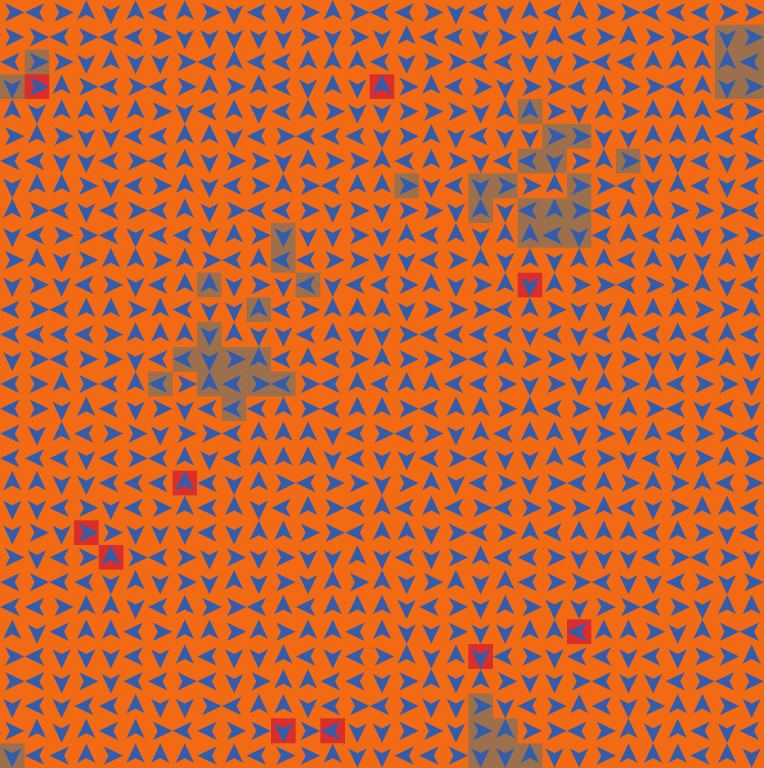
This pattern is drawn by a Shadertoy shader. Its source:

```glsl
// A 31 by 31 grid of notched arrowheads, each turned one of four ways by an integer hash.
// A few cells get a brown or red ground; brown gathers in clusters measured with wrapped
// distance, so the sheet tiles. Nine samples per pixel smooth every edge.

const float CELLS = 31.0;

// Integer hash of a cell and a channel, giving 0 to 1
float hash(vec2 cell, uint channel) {
    uint h = uint(cell.x) * 1597334677u ^ uint(cell.y) * 3812015801u ^ channel * 2798796415u;
    h = (h ^ (h >> 16)) * 2146121005u;
    h = (h ^ (h >> 15)) * 2221713035u;
    h ^= h >> 16;
    return float(h >> 8) / 16777216.0;
}

// Signed distance to an arrowhead pointing along +x, with a notch in its tail
float arrowhead(vec2 p) {
    p.y = abs(p.y);
    float side = dot(p - vec2(0.49, 0.0), normalize(vec2(0.37, 0.78)));
    float tail = dot(p - vec2(-0.10, 0.0), normalize(vec2(-0.37, -0.19)));
    return max(side, tail);
}

// Chance of a brown ground: the strongest of five scattered clusters
float brownChance(vec2 cell) {
    float chance = 0.003;
    for (int i = 0; i < 5; i++) {
        vec2 id = vec2(float(i), 7.0);
        vec2 centre = CELLS * vec2(hash(id, 11u), hash(id, 12u));
        vec2 d = abs(cell - centre);
        d = min(d, CELLS - d);
        float spread = mix(1.5, 6.0, hash(id, 13u));
        chance = max(chance, 0.8 * exp(-dot(d, d) / spread));
    }
    return chance;
}

vec3 pattern(vec2 uv, float softness) {
    vec2 grid = uv * CELLS;
    vec2 cell = mod(floor(grid), CELLS);
    vec2 p = fract(grid) - 0.5;

    // Ground colour
    vec3 colour = vec3(0.95, 0.42, 0.08);
    if (hash(cell, 1u) < brownChance(cell)) colour = vec3(0.61, 0.44, 0.30);
    if (hash(cell, 2u) < 0.004) colour = vec3(0.85, 0.18, 0.17);

    // Quarter turns: swap the axes, then flip
    int turn = int(hash(cell, 3u) * 4.0);
    if ((turn & 1) == 1) p = p.yx;
    if (turn > 1) p = -p;

    float cover = smoothstep(softness, -softness, arrowhead(p));
    return mix(colour, vec3(0.20, 0.36, 0.67), cover);
}

void mainImage(out vec4 fragColor, in vec2 fragCoord) {
    float softness = 0.4 * CELLS / min(iResolution.x, iResolution.y);
    vec3 sum = vec3(0.0);
    for (int i = 0; i < 9; i++) {
        vec2 offset = (vec2(float(i % 3), float(i / 3)) - 1.0) / 3.0;
        sum += pattern((fragCoord + offset) / iResolution.xy, softness);
    }
    fragColor = vec4(sum / 9.0, 1.0);
}
```
